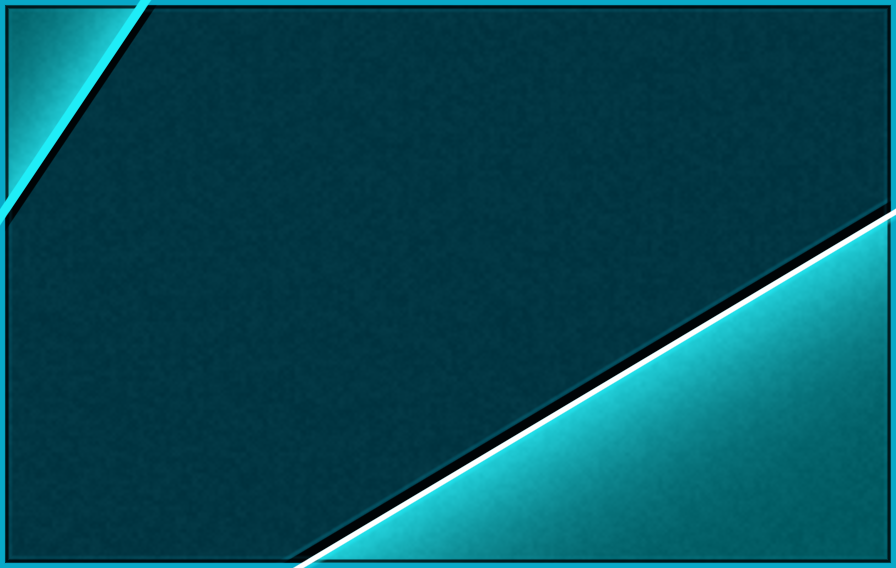
Write a Shadertoy shader that draws this background.

```glsl
// Dark teal textured field with two glowing cyan corner panels and a thin neon frame.
#define BASE_COLOR vec3(0.005, 0.21, 0.26)
#define PANEL_DARK vec3(0.0, 0.34, 0.37)
#define PANEL_BRIGHT vec3(0.13, 0.83, 0.87)
#define RIM_CYAN vec3(0.12, 0.93, 0.97)
#define FRAME_CYAN vec3(0.03, 0.66, 0.78)
#define SHADOW_COLOR vec3(0.0, 0.015, 0.025)
#define GRAIN_SCALE 105.0
#define GRAIN_AMOUNT 0.045
#define PANEL_FADE 0.15
#define CORNER_FADE 0.10

float hash(vec2 cell) {
    return fract(sin(dot(cell, vec2(127.1, 311.7))) * 43758.5453);
}

float valueNoise(vec2 p) {
    vec2 cell = floor(p), f = fract(p);
    f = f * f * (3.0 - 2.0 * f);
    float low = mix(hash(cell), hash(cell + vec2(1, 0)), f.x);
    float high = mix(hash(cell + vec2(0, 1)), hash(cell + vec2(1, 1)), f.x);
    return mix(low, high, f.y);
}

// Signed distance to the line a-b, positive on its right-hand side
float sideOfLine(vec2 p, vec2 a, vec2 b) {
    vec2 along = normalize(b - a);
    return dot(p - a, vec2(along.y, -along.x));
}

// Smooth coverage of the range lo..hi
float band(float d, float lo, float hi, float soft) {
    return smoothstep(lo - soft, lo + soft, d) * (1.0 - smoothstep(hi - soft, hi + soft, d));
}

vec3 panelShade(float depth, float fade) {
    float glow = exp(-pow(max(depth, 0.0) / fade, 1.25));
    return mix(PANEL_DARK, PANEL_BRIGHT, glow);
}

void mainImage(out vec4 fragColor, in vec2 fragCoord) {
    vec2 p = fragCoord / iResolution.y;
    vec2 size = vec2(iResolution.x / iResolution.y, 1.0);
    float soft = max(0.75 / iResolution.y, 0.0015);

    float panel = sideOfLine(p, vec2(0.526, 0.006), vec2(1.576, 0.632));
    float corner = sideOfLine(p, vec2(0.261, 0.992), vec2(0.008, 0.615));

    // Field and panel fills
    vec3 color = BASE_COLOR;
    color = mix(color, panelShade(panel, PANEL_FADE), smoothstep(-soft, soft, panel));
    color = mix(color, panelShade(corner, CORNER_FADE), smoothstep(-soft, soft, corner));

    // Fine mottled grain
    float grain = 0.65 * valueNoise(p * GRAIN_SCALE) + 0.35 * valueNoise(p * GRAIN_SCALE * 1.9 + 17.0);
    color += GRAIN_AMOUNT * (grain - 0.5) * vec3(0.6, 1.0, 1.0);

    // Faint halo and dark shadow outside each panel
    color = mix(color, FRAME_CYAN, 0.22 * band(panel, -0.023, -0.017, 0.003));
    color = mix(color, SHADOW_COLOR, band(panel, -0.016, 0.0, soft));
    color = mix(color, SHADOW_COLOR, band(corner, -0.013, 0.0, soft));

    // Frame: cyan border, dark inner line, faint inner glow
    vec2 inset = min(p, size - p);
    float edge = min(inset.x, inset.y);
    color = mix(color, FRAME_CYAN, 0.12 * band(edge, 0.016, 0.021, 0.003));
    color = mix(color, SHADOW_COLOR, 0.8 * band(edge, 0.009, 0.015, 0.002));
    color = mix(color, FRAME_CYAN, 1.0 - smoothstep(0.009 - soft, 0.009 + soft, edge));

    // Bright rims along the diagonals
    color = mix(color, RIM_CYAN, 0.5 * band(panel, 0.008, 0.016, 0.004));
    color = mix(color, vec3(1.0), band(panel, 0.0, 0.0095, soft));
    color = mix(color, RIM_CYAN, band(corner, 0.0, 0.016, soft));

    fragColor = vec4(clamp(color, 0.0, 1.0), 1.0);
}
```
